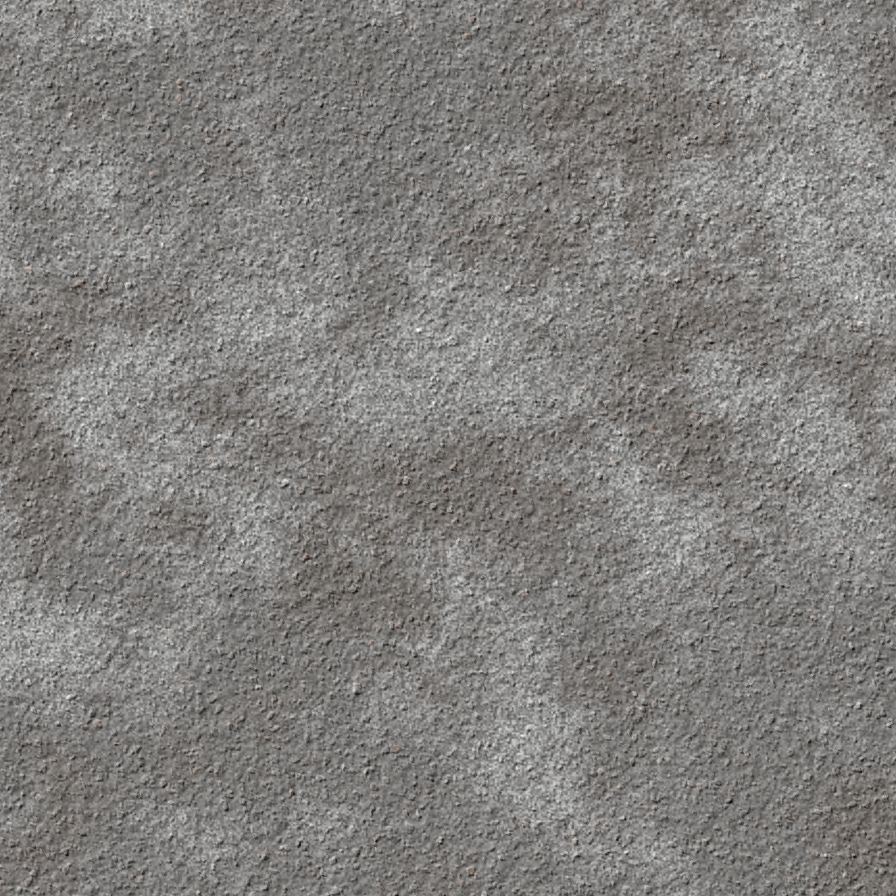
A Shadertoy shader for this texture:

```glsl
// Weathered grey stone: gritty relief lit from the upper left, with pale cloudy patches.

const vec3 STONE_GREY = vec3(0.482, 0.474, 0.465);
const vec3 STONE_BROWN = vec3(0.447, 0.428, 0.412);
const vec3 PALE_CRUST = vec3(0.605, 0.606, 0.603);
const vec3 RUST_TINT = vec3(0.035, 0.0, -0.018);
const vec2 TO_LIGHT = vec2(-0.66, 0.75);

float hash(vec2 p) {
    vec3 q = fract(p.xyx * vec3(0.1031, 0.1030, 0.0973));
    q += dot(q, q.yzx + 33.33);
    return fract((q.x + q.y) * q.z);
}

float valueNoise(vec2 p) {
    vec2 cell = floor(p), f = fract(p);
    vec2 u = f * f * (3.0 - 2.0 * f);
    float low = mix(hash(cell), hash(cell + vec2(1, 0)), u.x);
    float high = mix(hash(cell + vec2(0, 1)), hash(cell + vec2(1, 1)), u.x);
    return mix(low, high, u.y);
}

float fbm(vec2 p, int octaves, float gain) {
    float sum = 0.0, weight = 1.0, total = 0.0;
    for (int i = 0; i < octaves; i++) {
        sum += weight * valueNoise(p);
        total += weight;
        weight *= gain;
        p = mat2(1.6, 1.2, -1.2, 1.6) * p + 17.3;
    }
    return sum / total;
}

// Scattered angular pebbles: x is the height, y a random id of the tallest one
vec2 pebbles(vec2 p, float density) {
    vec2 cell = floor(p), result = vec2(0.0);
    for (int y = -1; y <= 1; y++)
    for (int x = -1; x <= 1; x++) {
        vec2 c = cell + vec2(x, y);
        float id = hash(c + 71.7);
        if (id > density) continue;
        vec2 d = p - c - vec2(hash(c + 3.1), hash(c + 9.4));
        float turn = 6.2832 * hash(c + 27.9);
        d = mat2(cos(turn), sin(turn), -sin(turn), cos(turn)) * d;
        d.x *= 1.25;
        float radius = mix(0.2, 0.55, hash(c + 41.3));
        float dist = mix(length(d), abs(d.x) + abs(d.y), 0.4);
        float height = radius * 2.0 * smoothstep(radius, radius * 0.5, dist);
        if (height > result.x) result = vec2(height, id / density);
    }
    return result;
}

// Bends the grid so that the pebbles get ragged outlines
vec2 raggedGrid(vec2 p) {
    vec2 bend = vec2(valueNoise(p * 190.0), valueNoise(p * 190.0 + 47.0)) - 0.5;
    return p * 98.0 + 0.5 * bend;
}

float surfaceHeight(vec2 p, float density) {
    float lumps = 0.6 * valueNoise(p * 66.0);
    float grit = 0.6 * valueNoise(p * 130.0 + 5.0);
    float dust = 0.5 * valueNoise(p * 240.0 + 11.0);
    float crumbs = 0.4 * pebbles(p * 160.0 + 23.0, 0.4).x;
    return lumps + grit + dust + crumbs + 0.5 * pebbles(raggedGrid(p), density).x;
}

void mainImage(out vec4 fragColor, in vec2 fragCoord) {
    vec2 p = fragCoord / min(iResolution.x, iResolution.y) + 3.0;

    // Broad patches that break up into ragged, speckled wisps
    float cloud = fbm(p * vec2(5.4, 6.4) + 8.0, 6, 0.72);
    float speckle = valueNoise(p * 260.0 + 31.0);
    float pale = smoothstep(0.41, 0.73, cloud + 0.10 * (speckle - 0.5));
    float brown = smoothstep(0.40, 0.68, fbm(p * 4.0 + 50.0, 6, 0.6)) * (1.0 - pale);
    vec3 color = mix(STONE_GREY, STONE_BROWN, 0.85 * brown);
    color = mix(color, PALE_CRUST, pale);

    // Slanted light on the relief, with shadows deeper than highlights
    float density = mix(0.6, 0.3, pale);
    float relief = surfaceHeight(p, density)
                 - surfaceHeight(p + TO_LIGHT * 0.0029, density);
    float light = relief > 0.0 ? 0.25 * relief : 0.36 * relief;
    color += clamp(light, -0.36, 0.26);

    // Fine mineral grain, strongest on the pale crust
    float grain = valueNoise(p * 430.0 + 83.0) - 0.5;
    color += grain * mix(0.15, 0.32, pale);

    // A few pebbles are rusty or bright
    vec2 pebble = pebbles(raggedGrid(p), density);
    float body = smoothstep(0.1, 0.4, pebble.x);
    color += RUST_TINT * body * step(0.86, pebble.y);
    color += 0.07 * body * step(pebble.y, 0.08);

    fragColor = vec4(clamp(color, 0.0, 1.0), 1.0);
}
```
